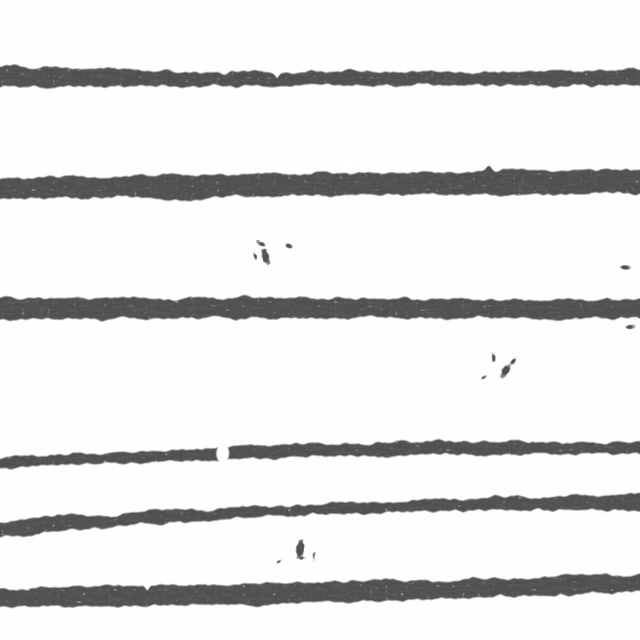
Write a WebGL 2 fragment shader that draws this pattern.

```glsl
#version 300 es
precision highp float;
// Six rough ink strokes run across white paper, with a few flecks between them.
// Each stroke is a quadratic path with varying width; gradient noise frays its
// two edges separately, and finer noise grains the ink.

uniform vec2 u_resolution;
out vec4 fragColor;

vec2 hash2(vec2 p) {
  vec3 q = fract(p.xyx * vec3(0.1031, 0.1030, 0.0973));
  q += dot(q, q.yzx + 33.33);
  return fract((q.xx + q.yz) * q.zy);
}

float cornerSlope(vec2 cell, vec2 offset) {
  float angle = 6.2832 * hash2(cell + 57.0).x;
  return dot(vec2(cos(angle), sin(angle)), offset);
}

// Gradient noise, roughly -0.7 to 0.7
float gradientNoise(vec2 p) {
  vec2 i = floor(p), f = fract(p);
  vec2 w = f * f * f * (f * (f * 6.0 - 15.0) + 10.0);
  vec2 e = vec2(1.0, 0.0);
  return mix(mix(cornerSlope(i, f), cornerSlope(i + e, f - e), w.x),
             mix(cornerSlope(i + e.yx, f - e.yx), cornerSlope(i + 1.0, f - 1.0), w.x), w.y);
}

// Quadratic through the values at the left, middle and right
float throughThree(vec3 v, float x) {
  return v.x * (1.0 - x) * (1.0 - 2.0 * x) + v.y * 4.0 * x * (1.0 - x) + v.z * x * (2.0 * x - 1.0);
}

float bump(float x, float center, float width) {
  float t = (x - center) / width;
  return exp(-t * t);
}

// Fraying of one edge: swells, lumps and fine burrs
float fray(float x, float seed) {
  return 0.0034 * gradientNoise(vec2(x * 11.0, seed))
       + 0.0050 * gradientNoise(vec2(x * 34.0, seed + 20.0))
       + 0.0032 * gradientNoise(vec2(x * 85.0, seed + 40.0));
}

// Signed distance to one stroke, negative in the ink
float stroke(vec2 p, int row, vec3 path, vec3 halfWidth) {
  float seed = float(row) * 3.0 + 0.37;
  float y = p.y - throughThree(path, p.x);
  float h = throughThree(halfWidth, p.x);
  float top = h + fray(p.x, seed);
  float bottom = h + fray(p.x, seed + 101.5);

  // Local spurs, swells and breaks
  if (row == 0) top -= 0.007 * bump(p.x, 0.433, 0.004) + 0.004 * bump(p.x, 0.352, 0.008);
  if (row == 1) {
    top += 0.008 * bump(p.x, 0.764, 0.006);
    bottom += 0.006 * bump(p.x, 0.285, 0.055);
  }
  if (row == 2) top += 0.006 * bump(p.x, 0.375, 0.018);
  if (row == 4) top += 0.005 * bump(p.x, 0.10, 0.05) + 0.003 * bump(p.x, 0.25, 0.04);
  if (row == 5) top -= 0.007 * bump(p.x, 0.23, 0.004);
  float d = max(y - top, -y - bottom);
  if (row == 3) d = max(d, 0.010 - abs(p.x - 0.348) - 25.0 * y * y);
  return d;
}

// Small irregular fleck, longer along the given angle
float fleck(vec2 p, float size, float angle) {
  float c = cos(angle), s = sin(angle);
  vec2 q = mat2(c, -s, s, c) * p;
  return length(q * vec2(0.65, 1.35)) - size + 0.003 * gradientNoise(p * 140.0 + angle);
}

void main() {
  vec2 p = gl_FragCoord.xy / u_resolution;
  float soft = max(0.0022, 0.8 / min(u_resolution.x, u_resolution.y));

  // Height and half width of each stroke at left, middle and right
  vec3 paths[6] = vec3[6](
    vec3(0.880, 0.877, 0.878), vec3(0.706, 0.712, 0.716), vec3(0.518, 0.518, 0.517),
    vec3(0.276, 0.296, 0.300), vec3(0.172, 0.204, 0.214), vec3(0.066, 0.074, 0.090));
  vec3 halfWidths[6] = vec3[6](
    vec3(0.0165, 0.0105, 0.0125), vec3(0.0160, 0.0175, 0.0185), vec3(0.0175, 0.0150, 0.0150),
    vec3(0.0070, 0.0100, 0.0090), vec3(0.0110, 0.0080, 0.0125), vec3(0.0140, 0.0160, 0.0130));
  float d = 1.0;
  for (int row = 0; row < 6; row++) d = min(d, stroke(p, row, paths[row], halfWidths[row]));

  // Fleck clusters: xy centre, z size, w angle
  vec4 clusters[5] = vec4[5](
    vec4(0.415, 0.599, 0.0075, 1.9), vec4(0.790, 0.421, 0.0070, 1.0), vec4(0.469, 0.142, 0.0085, 1.45),
    vec4(0.977, 0.583, 0.0045, 0.0), vec4(0.985, 0.490, 0.0042, 0.1));
  for (int i = 0; i < 5; i++) {
    vec4 c = clusters[i];
    d = min(d, fleck(p - c.xy, c.z, c.w));
    for (int k = 0; k < 3 && i < 3; k++) {
      vec2 r = hash2(vec2(i * 7 + k, k + 3));
      vec2 offset = vec2(r.x - 0.5, r.y - 0.5) * vec2(0.09, 0.05);
      d = min(d, fleck(p - c.xy - offset, 0.0022 + 0.002 * r.y, 6.28 * r.x));
    }
  }

  // Ink with faint lengthwise streaks and pale pinholes
  float grain = gradientNoise(p * vec2(150.0, 210.0));
  float streak = gradientNoise(p * vec2(35.0, 240.0) + 9.0);
  float pinhole = smoothstep(0.34, 0.62, gradientNoise(p * vec2(125.0, 160.0) + 31.0));
  float ink = 0.315 + 0.05 * max(grain, 0.0) + 0.06 * max(streak, 0.0) + 0.20 * pinhole;
  float paper = 0.996 + 0.006 * gradientNoise(p * 60.0);
  fragColor = vec4(vec3(mix(ink, paper, smoothstep(-soft, soft, d))), 1.0);
}
```
